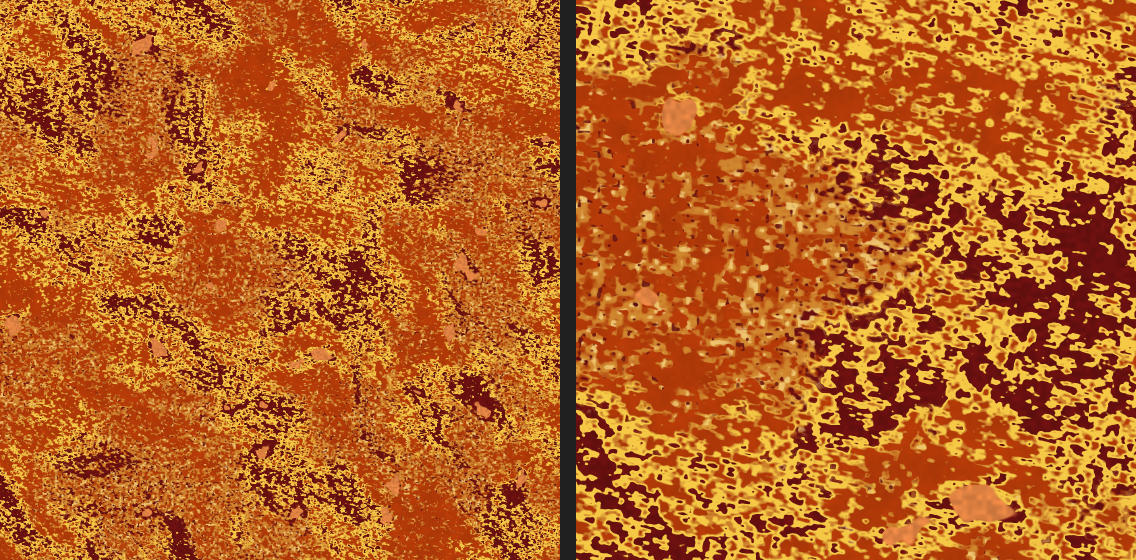
Left: the whole. Right: its middle third, enlarged.
A Shadertoy shader for this texture:

```glsl
const vec3 RUST = vec3(0.68, 0.22, 0.03);
const vec3 GOLD = vec3(0.80, 0.50, 0.17);
const vec3 YELLOW = vec3(0.96, 0.79, 0.27);
const vec3 MAROON = vec3(0.40, 0.06, 0.06);
const vec3 SALMON = vec3(0.88, 0.51, 0.26);
const vec3 CREAM = vec3(0.93, 0.77, 0.45);

float hash(vec2 p) {
    return fract(sin(dot(p, vec2(127.1, 311.7))) * 43758.5);
}

float noise(vec2 p) {
    vec2 i = floor(p), f = fract(p);
    f = f * f * (3.0 - 2.0 * f);
    float low = mix(hash(i), hash(i + vec2(1, 0)), f.x);
    float high = mix(hash(i + vec2(0, 1)), hash(i + vec2(1, 1)), f.x);
    return mix(low, high, f.y);
}

float fbm(vec2 p, int octaves, float gain) {
    float sum = 0.0, total = 0.0, weight = 1.0;
    for (int i = 0; i < octaves; i++) {
        sum += weight * noise(p);
        total += weight;
        weight *= gain;
        p = p * 2.03 + vec2(17.3, 9.1);
    }
    return sum / total;
}

// Coordinates along and across a given direction
vec2 alongAxis(vec2 p, float angle) {
    vec2 axis = vec2(cos(angle), sin(angle));
    return vec2(dot(p, axis), dot(p, vec2(-axis.y, axis.x)));
}

// Distance to the nearest scattered pebble, in units of its radius
float pebbles(vec2 p, float cells, float density) {
    vec2 g = p * cells, id = floor(g);
    float nearest = 9.0;
    for (int y = -1; y <= 1; y++) {
        for (int x = -1; x <= 1; x++) {
            vec2 cell = id + vec2(x, y);
            if (hash(cell + 5.7) > density) continue;
            vec2 centre = cell + 0.15 + 0.7 * vec2(hash(cell + 1.3), hash(cell + 8.9));
            float radius = mix(0.05, 0.15, hash(cell + 3.1));
            vec2 d = alongAxis(g - centre, 3.0 * hash(cell + 6.2)) * vec2(0.75, 1.2);
            nearest = min(nearest, length(d) / radius);
        }
    }
    return nearest;
}

// Streaked terrain with gentle and steep bands
float terrain(vec2 p) {
    vec2 warp = vec2(fbm(p * 7.0 + 3.0, 3, 0.5), fbm(p * 7.0 + 41.0, 3, 0.5)) - 0.5;
    vec2 q = p + 0.1 * warp;
    float gentle = fbm(alongAxis(q, -0.22) * vec2(7.0, 17.0) + 12.0, 5, 0.6);
    float steep = fbm(alongAxis(q, -0.92) * vec2(7.0, 18.0) + 31.0, 5, 0.6);
    return mix(gentle, steep, smoothstep(0.42, 0.58, noise(p * 4.0 + 7.0)));
}

vec3 mineral(vec2 p) {
    vec2 grainPos = alongAxis(p, -0.2);
    float grain = fbm(grainPos * vec2(200.0, 280.0), 2, 0.5) - 0.5;
    float dust = noise(p * 340.0 + 60.0);
    float height = 1.1 * (terrain(p) - 0.5) + 0.68 * grain;

    // Pebbles sit in dark ragged rims
    float ragged = 2.2 * (fbm(p * 75.0 + 20.0, 2, 0.5) - 0.5);
    float pebble = pebbles(p, 9.0, 0.42) + ragged;
    height += 0.2 * (1.0 - smoothstep(1.1, 2.1, pebble));

    // Height bands: rust plains, yellow crust, maroon hollows
    vec3 rust = RUST * (0.94 + 0.10 * noise(p * 75.0) + 0.06 * dust);
    vec3 color = mix(rust, GOLD, smoothstep(-0.10, -0.055, height));
    color = mix(color, YELLOW, smoothstep(-0.05, 0.025, height));
    color = mix(color, MAROON * (0.9 + 0.25 * dust), smoothstep(0.115, 0.15, height));

    // Powdery areas of fine mixed speckle
    float fine = noise(p * 270.0 + 90.0);
    vec3 powder = mix(RUST, GOLD, smoothstep(0.2, 0.5, fine));
    powder = mix(powder, CREAM, smoothstep(0.66, 0.84, fine));
    powder = mix(powder, MAROON, smoothstep(0.76, 0.88, dust));
    float area = fbm(p * 8.0 + 70.0, 4, 0.55) + 0.4 * grain;
    float calm = smoothstep(-0.19, -0.11, height) * (1.0 - smoothstep(0.16, 0.24, height));
    color = mix(color, powder, 0.9 * calm * smoothstep(0.51, 0.60, area));

    vec3 stone = SALMON * (0.88 + 0.22 * dust);
    return mix(color, stone, 1.0 - smoothstep(0.7, 0.95, pebble));
}

void mainImage(out vec4 fragColor, in vec2 fragCoord) {
    // Four samples per pixel smooth the grain edges
    vec3 color = vec3(0.0);
    for (int i = 0; i < 4; i++) {
        vec2 offset = 0.5 * vec2(i % 2, i / 2) - 0.25;
        color += mineral((fragCoord + offset) / iResolution.y);
    }
    fragColor = vec4(color / 4.0, 1.0);
}
```
